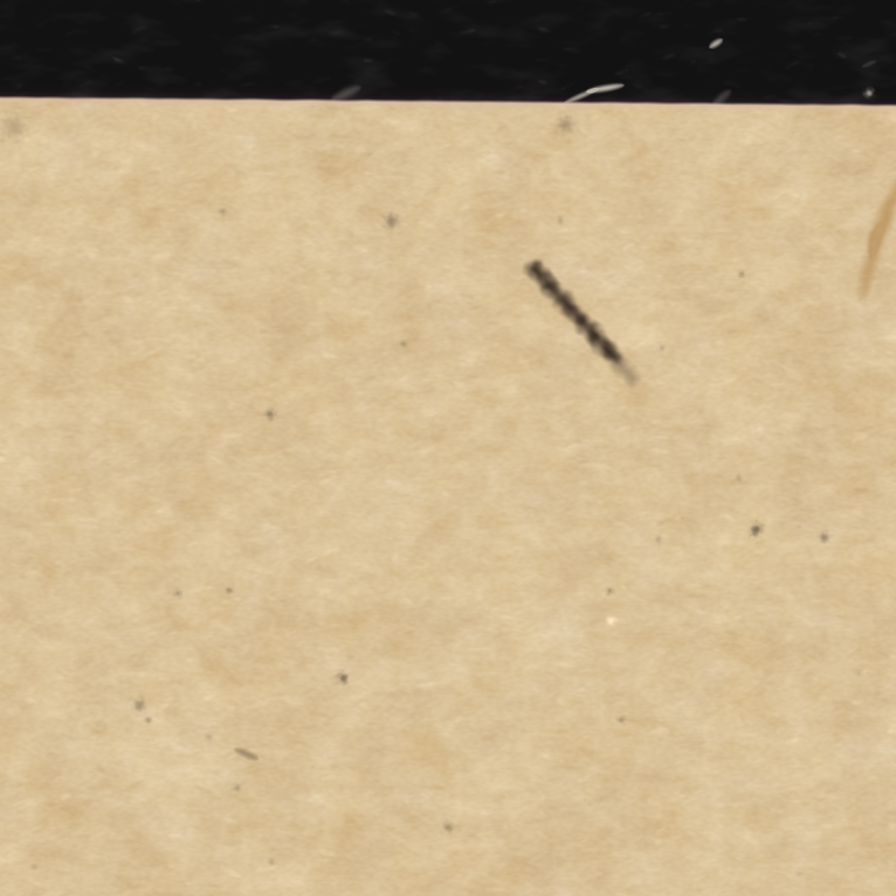
Give the GLSL for this texture, as a three.js fragment shader.

```glsl
// Fibrous tan paper below a dark band, with one dark slanted stroke and scattered specks.
varying vec2 vUv;

vec2 hash2(vec2 p) {
  vec3 q = fract(vec3(p.xyx) * vec3(0.1031, 0.1030, 0.0973));
  q += dot(q, q.yzx + 33.33);
  return fract((q.xx + q.yz) * q.zy);
}

// Gradient noise, roughly -0.5 to 0.5
float corner(vec2 cell, vec2 offset, vec2 f) {
  float a = 6.2832 * hash2(cell + offset).x;
  return dot(vec2(cos(a), sin(a)), f - offset);
}

float noise(vec2 p) {
  vec2 i = floor(p), f = fract(p);
  vec2 u = f * f * f * (f * (f * 6.0 - 15.0) + 10.0);
  vec2 e = vec2(1.0, 0.0);
  return mix(mix(corner(i, e.yy, f), corner(i, e.xy, f), u.x),
             mix(corner(i, e.yx, f), corner(i, e.xx, f), u.x), u.y);
}

float fbm(vec2 p) {
  float sum = 0.0, amp = 1.0;
  for (int i = 0; i < 4; i++) {
    sum += amp * noise(p);
    p = mat2(1.6, 0.5, -0.5, 1.6) * p + 17.3;
    amp *= 0.6;
  }
  return sum;
}

// Distance to a segment in x, position along it in y
vec2 segment(vec2 p, vec2 a, vec2 b) {
  vec2 d = b - a;
  float t = clamp(dot(p - a, d) / dot(d, d), 0.0, 1.0);
  return vec2(length(p - a - d * t), t);
}

// Soft hair that thins out toward both ends
float hair(vec2 p, vec2 a, vec2 b, float width) {
  vec2 s = segment(p, a, b);
  float taper = 0.35 + 0.65 * sqrt(max(4.0 * s.y * (1.0 - s.y), 0.0));
  return taper * (1.0 - smoothstep(0.0, width * taper, s.x));
}

float speck(vec2 p, vec2 center, float radius) {
  vec2 d = (p - center) / radius;
  return exp(-dot(d, d) * (1.0 + noise(p * 180.0)));
}

// Short, nearly level hairs: positive is pale, negative is dark
float fibres(vec2 p, float density, float seed) {
  vec2 q = p * density, cell = floor(q);
  float sum = 0.0;
  for (int j = -1; j <= 1; j++) {
    for (int i = -1; i <= 1; i++) {
      vec2 c = cell + vec2(float(i), float(j));
      vec2 place = hash2(c + seed), kind = hash2(c + seed + 71.7);
      float angle = (kind.x - 0.5) * 1.1;
      vec2 arm = vec2(cos(angle), sin(angle)) * (0.10 + 0.28 * kind.y);
      sum += hair(q, c + place - arm, c + place + arm, 0.15) * (place.x - 0.45);
    }
  }
  return sum;
}

vec3 paper(vec2 p) {
  float mottle = fbm(p * vec2(8.0, 9.0) + 3.0);
  float blotch = fbm(p * vec2(23.0, 34.0) + 50.0);
  float streak = fbm(p * vec2(45.0, 95.0));
  float grain = noise(p * vec2(130.0, 220.0));
  float hairs = fibres(p, 27.0, 5.0) + 0.7 * fibres(p, 46.0, 29.0);
  float tone = 0.53 + 0.36 * mottle + 0.32 * blotch + 0.22 * streak;
  vec3 col = mix(vec3(0.810, 0.698, 0.518), vec3(0.892, 0.812, 0.665), clamp(tone, 0.0, 1.0));
  col += vec3(0.9, 1.0, 1.15) * (0.025 * grain + 0.065 * hairs);
  // Cooler, greyer patches
  col += vec3(-0.006, 0.0, 0.016) * fbm(p * 15.0 + 90.0);
  // Rare small flecks of varied strength
  vec2 q = p * 14.0, cell = floor(q), h = hash2(cell + 9.0);
  float fleck = speck(p, (cell + 0.2 + 0.6 * h) / 14.0, 0.0035);
  return col * (1.0 - 0.22 * h.y * fleck * step(0.84, hash2(cell + 40.0).x));
}

vec3 darkBand(vec2 p) {
  float haze = max(fbm(p * vec2(16.0, 40.0) + 8.0), 0.0);
  float dust = max(fibres(p, 36.0, 83.0), 0.0);
  return vec3(0.074, 0.070, 0.070) + 0.055 * haze + dust * (0.04 + 0.30 * haze);
}

void main() {
  vec2 p = vUv;
  vec3 col = paper(p);

  // Larger specks
  float spots = 0.40 * speck(p, vec2(0.437, 0.753), 0.007)
    + 0.60 * speck(p, vec2(0.844, 0.409), 0.006)
    + 0.40 * speck(p, vec2(0.920, 0.400), 0.005)
    + 0.40 * speck(p, vec2(0.301, 0.538), 0.005)
    + 0.55 * speck(p, vec2(0.383, 0.243), 0.005)
    + 0.35 * speck(p, vec2(0.156, 0.213), 0.006)
    + 0.35 * hair(p, vec2(0.262, 0.164), vec2(0.288, 0.153), 0.007)
    + 0.30 * speck(p, vec2(0.500, 0.077), 0.005)
    + 0.30 * speck(p, vec2(0.631, 0.861), 0.008)
    + 0.20 * speck(p, vec2(0.015, 0.858), 0.012);
  col = mix(col, vec3(0.27, 0.22, 0.16), spots);
  col += 0.13 * speck(p, vec2(0.682, 0.307), 0.005);

  // Ochre crease at the right
  vec2 bent = p + vec2(0.004 * noise(p * 40.0), 0.0);
  float crease = hair(bent, vec2(1.005, 0.800), vec2(0.971, 0.715), 0.015)
    + 0.8 * hair(bent, vec2(0.982, 0.750), vec2(0.961, 0.665), 0.014);
  col = mix(col, vec3(0.69, 0.52, 0.29), 0.60 * min(crease, 1.0));

  // Slanted stroke with a soft brown tail
  vec2 stroke = segment(p, vec2(0.597, 0.700), vec2(0.705, 0.579));
  float ink = 1.0 - smoothstep(0.0, 0.0145, stroke.x + 0.004 * noise(p * 90.0));
  ink *= mix(0.92, 0.30, smoothstep(0.80, 0.93, stroke.y)) * (1.0 + 0.35 * noise(p * 65.0));
  col = mix(col, vec3(0.24, 0.19, 0.15), clamp(ink, 0.0, 1.0));

  // Band edge: pale rim, purple shade, then black
  float above = p.y - mix(0.891, 0.882, p.x) - 0.001 * noise(vec2(p.x * 30.0, 2.0));
  col = mix(col, vec3(0.85, 0.74, 0.66), 0.6 * exp(-pow((above + 0.003) / 0.003, 2.0)));
  vec3 band = darkBand(p) + vec3(0.11, 0.05, 0.10) * exp(-max(above, 0.0) / 0.004);
  col = mix(col, band, smoothstep(-0.002, 0.003, above));

  // Loose pale hairs and glints over the band
  float loose = 0.8 * hair(p, vec2(0.630, 0.885), vec2(0.667, 0.901), 0.005)
    + hair(p, vec2(0.655, 0.898), vec2(0.696, 0.905), 0.006)
    + 0.9 * hair(p, vec2(0.792, 0.947), vec2(0.806, 0.956), 0.006)
    + 0.8 * speck(p, vec2(0.970, 0.896), 0.004)
    + 0.30 * hair(p, vec2(0.370, 0.888), vec2(0.402, 0.903), 0.009)
    + 0.25 * hair(p, vec2(0.796, 0.882), vec2(0.815, 0.899), 0.008);
  col = mix(col, vec3(0.80, 0.77, 0.72), 0.9 * min(loose, 1.0));

  gl_FragColor = vec4(clamp(col, 0.0, 1.0), 1.0);
}
```
